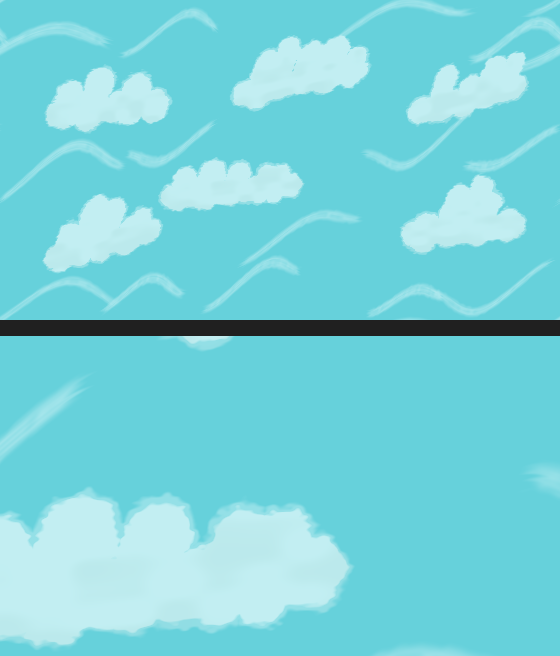
Top: the whole. Bottom: its middle third, enlarged.
Give the GLSL for this pattern, as a Shadertoy shader.

```glsl
// Brushed clouds and wispy wind streaks on a flat turquoise sky.
// Clouds are unions of leaning capsules; streaks are wavy strokes of a slanted
// flat brush in the free space between them. All parts wrap around the edges.

#define SKY vec3(0.40, 0.82, 0.86)
#define CLOUD vec3(0.76, 0.935, 0.95)
#define CLOUD_SHADE vec3(0.735, 0.915, 0.925)
#define CLOUD_COLS 3
#define STREAK_COLS 5
#define STREAK_ROWS 5
#define CLOUD_RADIUS 0.041
#define STREAK_WIDTH 0.021
#define STREAK_OPACITY 0.56
#define NIB_SLANT 0.3
#define EDGE_SOFTNESS 0.003

const float TAU = 6.2831853;

float hash(vec2 p) {
    vec3 q = fract(p.xyx * 0.1031);
    q += dot(q, q.yzx + 33.33);
    return fract((q.x + q.y) * q.z);
}

// Random value number k of the object with the given id
float rnd(float id, float k) {
    return hash(vec2(id * 7.13 + 3.0, k * 11.7 + 5.0));
}

float noise(vec2 p) {
    vec2 i = floor(p), f = fract(p);
    f = f * f * (3.0 - 2.0 * f);
    return mix(mix(hash(i), hash(i + vec2(1, 0)), f.x),
               mix(hash(i + vec2(0, 1)), hash(i + vec2(1, 1)), f.x), f.y);
}

float capsule(vec2 p, vec2 a, vec2 b, float r) {
    vec2 ab = b - a;
    float h = clamp(dot(p - a, ab) / dot(ab, ab), 0.0, 1.0);
    return length(p - a - ab * h) - r;
}

// Shortest offset from a centre on the wrapping canvas
vec2 wrapOffset(vec2 p, vec2 centre, vec2 size) {
    vec2 d = p - centre;
    return d - size * floor(d / size + 0.5);
}

// Two arched rows of clouds, the lower one arched more strongly
vec2 cloudCentre(int i, vec2 size) {
    float id = float(i) + 1.0;
    float row = float(i / CLOUD_COLS), col = float(i % CLOUD_COLS) - 1.0;
    float x = 0.5 + 0.32 * col + (0.2 - 0.17 * abs(col)) * (rnd(id, 6.0) - 0.5);
    float arch = -cos(TAU * (x - 0.05));
    float y = mix(0.32, 0.70, row) + mix(0.13, 0.06, row) * arch;
    return vec2(x * size.x, y + 0.04 * (rnd(id, 7.0) - 0.5));
}

float cloudDistance(vec2 q, float id) {
    float halfLength = mix(0.175, 0.25, rnd(id, 1.0)) - CLOUD_RADIUS;
    float d = capsule(q, vec2(-halfLength, 0.0), vec2(halfLength, 0.0), CLOUD_RADIUS * 0.95);
    for (int i = 0; i < 5; i++) {
        float k = 10.0 + float(i) * 4.0;
        float s = (float(i) + 0.2 + 0.6 * rnd(id, k)) / 5.0;
        vec2 base = vec2(mix(-halfLength, halfLength, s), -0.02 * rnd(id, k + 1.0));
        float rise = mix(0.02, 0.125, rnd(id, k + 2.0)) * (0.55 + 0.55 * sin(s * TAU * 0.5));
        vec2 tip = base + rise * vec2(0.4, 1.0);
        d = min(d, capsule(q, base, tip, CLOUD_RADIUS * mix(0.8, 1.15, rnd(id, k + 3.0))));
    }
    return d;
}

// Opacity of one stroke, either arched or sagging, around its own centre
float streakOpacity(vec2 d, float id, float soft) {
    float halfLength = mix(0.11, 0.24, rnd(id, 1.0));
    float t = (d.x - NIB_SLANT * d.y) / halfLength;
    float rise = halfLength * mix(0.1, 0.45, rnd(id, 2.0));
    float swing = halfLength * mix(0.18, 0.34, rnd(id, 3.0));
    float phase = (rnd(id, 4.0) < 0.6 ? 1.3 : -1.3) + 1.1 * (rnd(id, 8.0) - 0.5);
    float v = d.y - rise * t - swing * sin(2.8 * t + phase);
    float thin = mix(0.75, 1.0, smoothstep(1.0, 0.5, abs(t)));
    float nib = STREAK_WIDTH * mix(0.8, 1.15, rnd(id, 5.0)) * thin;
    float bristle = noise(vec2(t * 4.0, v * 260.0) + id * 19.0);
    float dabs = noise(vec2(t * 16.0, v * 60.0) + id * 31.0);
    float ends = smoothstep(1.03, 0.86, abs(t) + 0.14 * (bristle - 0.5));
    float band = smoothstep(nib + soft, nib - 0.009 - soft, abs(v) + 0.005 * (dabs - 0.5));
    return STREAK_OPACITY * band * ends * (0.58 + 0.35 * bristle + 0.35 * dabs);
}

void mainImage(out vec4 fragColor, in vec2 fragCoord) {
    vec2 p = fragCoord / iResolution.y;
    vec2 size = vec2(iResolution.x / iResolution.y, 1.0);
    float soft = max(EDGE_SOFTNESS, 0.8 / iResolution.y);
    vec3 col = SKY;

    // Streaks: a jittered lattice without the places taken by clouds
    for (int i = 0; i < STREAK_COLS * STREAK_ROWS; i++) {
        float id = float(i) + 50.0;
        vec2 cell = vec2(i % STREAK_COLS, i / STREAK_COLS) + 0.5;
        cell += 0.5 * (vec2(rnd(id, 6.0), rnd(id, 7.0)) - 0.5);
        vec2 centre = cell / vec2(STREAK_COLS, STREAK_ROWS) * size;
        float room = 9.0;
        for (int j = 0; j < CLOUD_COLS * 2; j++) {
            vec2 gap = wrapOffset(centre, cloudCentre(j, size) + vec2(0.0, 0.035), size);
            room = min(room, length(gap / vec2(0.26, 0.13)));
        }
        if (room < 1.0) continue;
        col = mix(col, CLOUD, streakOpacity(wrapOffset(p, centre, size), id, soft));
    }

    // Clouds: ragged lobes with a thin smeared rim, tilted up to the right
    for (int i = 0; i < CLOUD_COLS * 2; i++) {
        float id = float(i) + 1.0;
        vec2 q = wrapOffset(p, cloudCentre(i, size), size);
        q.y -= q.x * mix(0.08, 0.28, rnd(id, 8.0));
        float ragged = 0.008 * (noise(q * 45.0 + id * 13.0) - 0.5)
                     + 0.007 * (noise(q * vec2(110.0, 210.0) + id * 29.0) - 0.5);
        float d = cloudDistance(q, id) + ragged;
        float rim = smoothstep(soft, -soft, d - 0.006 * noise(q * 18.0 + id * 41.0));
        float core = smoothstep(soft, -soft, d + 0.001);
        float shade = smoothstep(0.35, 0.8, noise(q * vec2(22.0, 38.0) + id * 7.0) - 5.0 * q.y);
        col = mix(col, mix(CLOUD, CLOUD_SHADE, shade), max(core, 0.5 * rim));
    }
    fragColor = vec4(col, 1.0);
}
```
